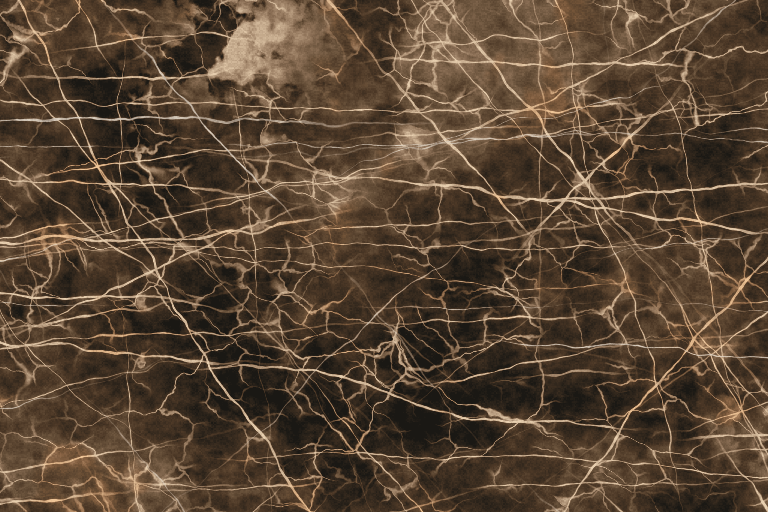
Write a WebGL 2 fragment shader that draws this texture.

```glsl
#version 300 es
precision highp float;
// Dark brown marble crossed by jagged tan veins, fine cracks and pale crusty patches.
uniform vec2 u_resolution;
out vec4 outColor;

const int   VEIN_COUNT   = 60;
const float VEIN_WIDTH   = 0.0019;  // half width of a typical vein
const float VEIN_TONE    = 5.2;
const float HALO_WIDTH   = 0.013;   // streaky glow beside a vein
const float HALO_TONE    = 2.0;
const float CRACK_WIDTH  = 0.0015;
const float BASE_TONE    = 0.1;
const float CLOUD_TONE   = 4.6;
const float CLAST_TONE   = 0.7;
const float GRAIN_TONE   = 0.5;
const float GRAIN_SCALE  = 342.0;
const vec2  PATCH_TOP    = vec2(0.47, 0.92);
const vec2  PATCH_SIDE   = vec2(1.51, 0.19);
const vec2  HAZE_CORNER  = vec2(0.06, 0.08);
const vec3  PALETTE[6] = vec3[6](
  vec3(0.19, 0.15, 0.11), vec3(0.30, 0.22, 0.15), vec3(0.41, 0.32, 0.23),
  vec3(0.54, 0.43, 0.33), vec3(0.67, 0.56, 0.45), vec3(0.83, 0.73, 0.61));

float hash(vec2 p) { return fract(sin(dot(p, vec2(127.1, 311.7))) * 43758.5453); }
vec2 hash2(vec2 p) { return vec2(hash(p), hash(p + 41.3)); }

float noise(vec2 p) {
  vec2 i = floor(p), f = fract(p);
  f = f * f * (3.0 - 2.0 * f);
  return mix(mix(hash(i), hash(i + vec2(1, 0)), f.x),
             mix(hash(i + vec2(0, 1)), hash(i + vec2(1, 1)), f.x), f.y);
}

float fbm(vec2 p) {
  float sum = 0.0, amp = 0.516;
  for (int i = 0; i < 5; i++, amp *= 0.5) {
    sum += amp * noise(p);
    p = mat2(1.6, 1.2, -1.2, 1.6) * p + 7.1;
  }
  return sum;
}

vec2 fbm2(vec2 p) { return vec2(fbm(p), fbm(p + 31.7)) - 0.5; }

// Approximate distance to the nearest cell border, in cell units
float cellBorder(vec2 p) {
  vec2 cell = floor(p), f = fract(p);
  float first = 8.0, second = 8.0;
  for (int k = 0; k < 9; k++) {
    vec2 g = vec2(k % 3, k / 3) - 1.0;
    float d = length(g + hash2(cell + g) - f);
    second = min(second, max(first, d));
    first = min(first, d);
  }
  return 0.6 * (second - first);
}

float line(float dist, float width, float soft) {
  return 1.0 - smoothstep(width - soft, width + soft, dist);
}

// Four families: level, falling, steep and rising
float veinAngle(int i, float r) {
  int family = i % 8;
  if (family < 4) return mix(-0.16, 0.28, r);
  if (family < 6) return mix(-1.1, -0.6, r);
  return family == 6 ? mix(1.35, 1.9, r) : mix(0.4, 1.0, r);
}

void main() {
  vec2 p = gl_FragCoord.xy / u_resolution.y;
  float aspect = u_resolution.x / u_resolution.y;
  float soft = max(0.0012, 0.5 / u_resolution.y);
  vec2 warp = fbm2(p * 5.0), jag = fbm2(p * 19.0);
  vec2 q = p + 0.08 * warp + 0.03 * jag;

  // Stone body: clouds, sharp-edged clasts and crust
  float cloud = fbm(p * 3.0 + warp + 3.0);
  float clast = smoothstep(0.54, 0.56, fbm(p * 4.3 + 17.0));
  float rough = fbm(q * 15.0 + 8.0), fine = fbm(p * 55.0 + jag);
  float tone = BASE_TONE + CLOUD_TONE * (cloud - 0.5) + CLAST_TONE * clast;

  // Long veins, broken and frayed along their length
  float bare = 1.0, halo = 0.0, grey = 0.0;
  for (int i = 0; i < VEIN_COUNT; i++) {
    float id = float(i) + 1.0, angle = veinAngle(i, hash(vec2(id, 9.2)));
    vec2 dir = vec2(cos(angle), sin(angle));
    vec2 d = p + 0.03 * warp + 0.012 * jag - hash2(vec2(id, 4.7)) * vec2(aspect, 1.0);
    float along = dot(d, dir), across = dot(d, vec2(-dir.y, dir.x));
    across += 0.055 * (noise(vec2(along * 2.7, id * 7.3)) - 0.5);
    across += 0.009 * (noise(vec2(along * 26.0, id * 3.1)) - 0.5);
    float fade = smoothstep(0.3, 0.7, noise(vec2(along * 3.4 + 9.0, id * 5.9)));
    float fray = noise(vec2(along * 45.0, across * 170.0 + id * 9.0));
    float width = VEIN_WIDTH * mix(0.35, 1.3, hash(vec2(id, 2.3))) * (0.45 + fray);
    float core = fade * line(abs(across), width, soft);
    bare *= 1.0 - 0.95 * core;
    halo += 0.9 * fade * fray * exp(-abs(across) / HALO_WIDTH);
    grey = max(grey, core * step(0.8, hash(vec2(id, 6.1))));
  }

  // Branching cracks at three scales
  for (int k = 0; k < 3; k++) {
    float level = float(k);
    vec2 scale = vec2(4.5, 7.0) * (1.0 + 0.9 * level);
    float turn = 0.5 * level - 0.3;
    vec2 bent = mat2(cos(turn), sin(turn), -sin(turn), cos(turn)) * (q + 0.02 * jag);
    float dist = cellBorder(bent * scale + level * 13.0) / scale.y;
    float keep = smoothstep(0.4, 0.72, noise(p * (6.0 + 4.0 * level) + 20.0 * level));
    bare *= 1.0 - keep * (0.85 - 0.1 * level) * line(dist, CRACK_WIDTH * (0.5 + rough), soft);
    halo += 0.7 * keep * fine * exp(-dist / (0.6 * HALO_WIDTH));
  }

  // Pale patches and corner haze
  vec2 top = (p - PATCH_TOP) * vec2(0.8, 1.0), side = p - PATCH_SIDE;
  float patches = exp(-dot(top, top) / 0.016) + exp(-dot(side, side) / 0.007);
  patches *= smoothstep(0.42, 0.56, rough + 0.35 * (fine - 0.5)) * (0.5 + fine);
  float haze = 1.3 * exp(-length(p - HAZE_CORNER) / 0.18);

  tone += HALO_TONE * (1.0 - exp(-halo)) * (0.1 + 1.2 * rough + 0.6 * fine) + haze;
  tone += 1.8 * (fine - 0.5);
  tone = mix(tone, 4.9, clamp(patches, 0.0, 0.95));
  tone = mix(tone, VEIN_TONE + 2.0 * (fine - 0.5), 1.0 - bare);
  tone += GRAIN_TONE * (hash(floor(p * GRAIN_SCALE)) - 0.5);
  tone = clamp(tone, -0.8, 5.5);

  // Tone to colour, with faint rust and grey tints
  int low = int(clamp(floor(tone), 0.0, 4.0));
  vec3 color = mix(PALETTE[low], PALETTE[low + 1], tone - float(low));
  float rust = smoothstep(0.54, 0.7, fbm(p * 9.0 + 71.0)) * smoothstep(1.0, 2.5, tone);
  color *= mix(vec3(1.0), vec3(1.03, 0.95, 0.86), rust);
  color = mix(color, vec3(dot(color, vec3(0.4, 0.4, 0.2))), 0.5 * grey);
  outColor = vec4(color, 1.0);
}
```
